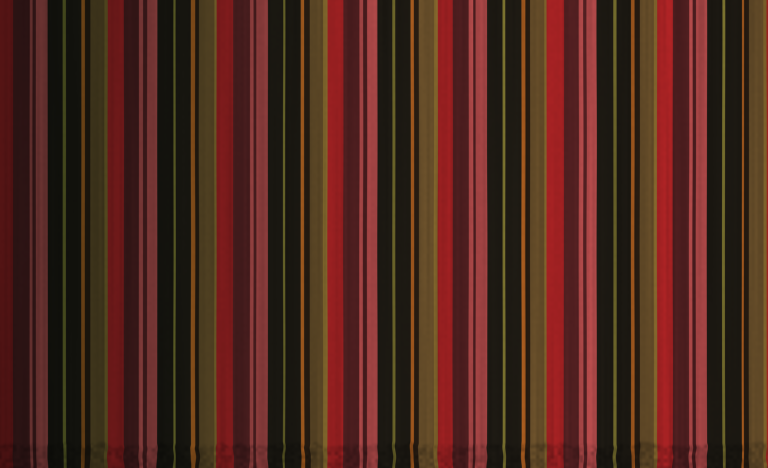
This pattern is drawn by a WebGL 2 fragment shader. Its source:

```glsl
#version 300 es
precision highp float;

uniform vec2 u_resolution;
out vec4 fragColor;

const float PERIOD = 0.1432;        // width of one repeat, canvas width = 1
const float ORIGIN = -0.0040;       // left edge of the first red band
const float SEAM = 0.07;            // cell boundary, hidden inside the red band
const float EDGE_SOFTNESS = 0.0009;
const float EDGE_JITTER = 0.016;    // in repeats
const float TONE_JITTER = 0.13;
const float FIBRE_DENSITY = 260.0;
const float FIBRE_STRENGTH = 0.13;
const float LEFT_LIGHT = 0.56;
const float LIT_FROM = 0.58;
const float HEM_HEIGHT = 0.052;
const float HEM_SHADE = 0.13;

const vec3 RED = vec3(0.615, 0.125, 0.130);
const vec3 MAROON = vec3(0.300, 0.115, 0.120);
const vec3 PINK = vec3(0.660, 0.275, 0.275);
const vec3 BLACK = vec3(0.108, 0.095, 0.070);
const vec3 MOSS = vec3(0.440, 0.410, 0.170);
const vec3 ORANGE = vec3(0.640, 0.350, 0.120);
const vec3 UMBER = vec3(0.150, 0.105, 0.065);
const vec3 OLIVE = vec3(0.385, 0.290, 0.155);
const vec3 GOLD = vec3(0.500, 0.390, 0.170);
const vec3 SHADOW_TINT = vec3(0.90, 1.06, 1.02);

// Band starts within a repeat, with the colour of each band
const int BANDS = 12;
const float START[BANDS] = float[](0.147, 0.295, 0.327, 0.358, 0.460, 0.600,
                                   0.628, 0.768, 0.800, 0.842, 0.973, 1.0);
const vec3 DYE[BANDS] = vec3[](MAROON, PINK, MAROON, PINK, BLACK, MOSS,
                               BLACK, ORANGE, UMBER, OLIVE, GOLD, RED);

float hash(vec2 p) {
    vec3 q = fract(p.xyx * vec3(0.1031, 0.1030, 0.0973));
    q += dot(q, q.yzx + 33.33);
    return fract((q.x + q.y) * q.z);
}

float noise(vec2 p) {
    vec2 i = floor(p), f = fract(p);
    f = f * f * (3.0 - 2.0 * f);
    return mix(mix(hash(i), hash(i + vec2(1, 0)), f.x),
               mix(hash(i + vec2(0, 1)), hash(i + vec2(1, 1)), f.x), f.y);
}

// Dye of one band, slightly lighter or darker in each repeat
vec3 bandColor(float cell, int band) {
    float tone = hash(vec2(cell + 17.0, float(band) + 5.0)) - 0.5;
    return DYE[band] * (1.0 + TONE_JITTER * tone);
}

vec3 stripes(float x, float softness) {
    float t = (x - ORIGIN) / PERIOD - SEAM;
    float cell = floor(t);
    float u = fract(t) + SEAM;
    float soft = softness / PERIOD;
    vec3 color = bandColor(cell - 1.0, BANDS - 1);
    for (int i = 0; i < BANDS; i++) {
        float shift = hash(vec2(cell + 41.0, float(i) + 71.0)) - 0.5;
        float edge = START[i] + EDGE_JITTER * shift;
        color = mix(color, bandColor(cell, i), smoothstep(-soft, soft, u - edge));
    }
    return color;
}

void main() {
    vec2 uv = gl_FragCoord.xy / u_resolution;
    vec2 p = gl_FragCoord.xy / u_resolution.x;

    // Ragged hem along the bottom
    float hemLine = HEM_HEIGHT + 0.012 * (noise(vec2(p.x * 90.0, 3.0)) - 0.5);
    float hem = 1.0 - smoothstep(hemLine - 0.008, hemLine + 0.004, uv.y);
    float grain = noise(p * 210.0 + 9.0) - 0.5;

    // Bands, with a faint wander down the cloth
    float wander = 0.0007 * (noise(vec2(p.x * 30.0, p.y * 7.0)) - 0.5);
    wander += hem * 0.0025 * (noise(p * vec2(50.0, 70.0)) - 0.5);
    float softness = max(EDGE_SOFTNESS, 0.75 / u_resolution.x);
    vec3 color = stripes(p.x + wander, softness);

    // Long vertical fibres, fine and broad
    float fibre = noise(vec2(p.x * FIBRE_DENSITY, p.y * 3.0)) - 0.5;
    fibre += 0.6 * (noise(vec2(p.x * FIBRE_DENSITY * 0.37 + 60.0, p.y * 1.5)) - 0.5);
    color *= 1.0 + FIBRE_STRENGTH * fibre + 0.03 * grain;
    color *= 1.0 - hem * (HEM_SHADE - 0.22 * grain);

    // Light falls off to the left, into a cool shadow
    float lit = smoothstep(-0.12, LIT_FROM, uv.x);
    color *= mix(LEFT_LIGHT, 1.0, lit) * mix(SHADOW_TINT, vec3(1.0), lit);

    fragColor = vec4(color, 1.0);
}
```
